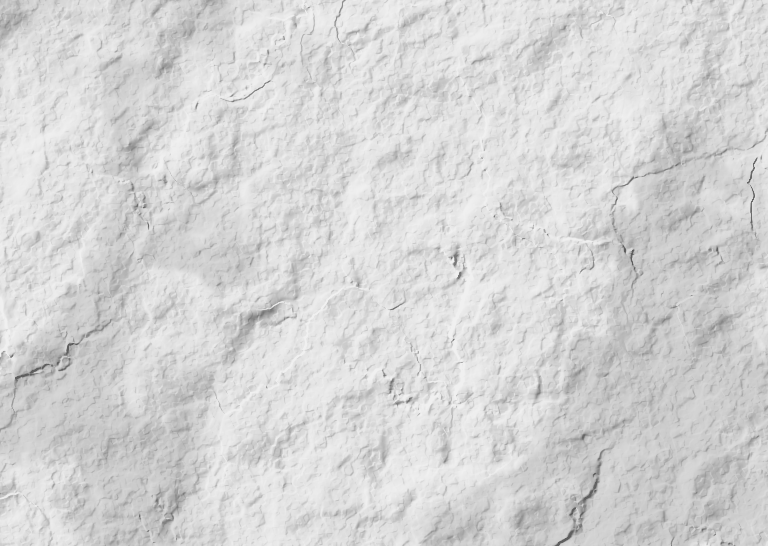
Give the GLSL for this texture, as a Shadertoy shader.

```glsl
// Pale chipped rock face with thin ledges, cracks and grey weathered patches.

vec3 hash3(vec2 cell) {
    vec3 q = fract(cell.xyx * vec3(0.1031, 0.1030, 0.0973));
    q += dot(q, q.yxz + 33.33);
    return fract((q.xxy + q.yzz) * q.zyx);
}

// Cellular noise: two random levels per cell; sharpness sets the blend at borders.
vec2 cellLevels(vec2 p, float sharpness) {
    vec2 base = floor(p), levels = vec2(0.0);
    float nearest = 8.0, total = 0.0;
    for (int y = -1; y <= 1; y++)
    for (int x = -1; x <= 1; x++) {
        vec2 cell = base + vec2(x, y);
        vec3 rnd = hash3(cell);
        vec2 toSeed = cell + rnd.xy - p;
        float d = dot(toSeed, toSeed);
        if (d < nearest) {
            float rescale = exp(sharpness * (d - nearest));
            levels *= rescale;
            total *= rescale;
            nearest = d;
        }
        float w = exp(sharpness * (nearest - d));
        levels += w * (vec2(rnd.z, fract(rnd.z * 57.0 + rnd.x)) - 0.5);
        total += w;
    }
    return levels / total;
}

// Layered cellular grain, from coarse chips to fine grit.
vec2 grain(vec2 p) {
    vec2 sum = vec2(0.0);
    float amp = 0.5;
    p *= 7.0;
    for (int i = 0; i < 5; i++) {
        sum += amp * cellLevels(p, 8.0);
        p = mat2(1.68, 1.26, -1.26, 1.68) * p + 17.3;
        amp *= 0.5;
    }
    return sum;
}

// Rock relief: grit plus broken plates whose ledges fade in and out.
float relief(vec2 p) {
    vec2 g = grain(p);
    vec2 warped = p + 0.17 * g + 0.03 * sin(p.yx * 9.0 + vec2(1.0, 4.0));
    float fadeLarge = smoothstep(-0.5, 0.9, sin(p.x * 7.0 + 2.0 * sin(p.y * 5.0)));
    float fadeSmall = smoothstep(-0.2, 1.0, sin(p.y * 11.0 + 3.0 * sin(p.x * 6.0 + 1.0)));
    float large = cellLevels(warped * vec2(3.6, 2.5) + 5.0, 90.0).x;
    float small = cellLevels(warped * vec2(10.0, 7.0) + 41.0, 45.0).x;
    return g.x + 0.45 * fadeLarge * large + 0.16 * fadeSmall * small;
}

void mainImage(out vec4 fragColor, in vec2 fragCoord) {
    vec2 p = fragCoord / iResolution.y;

    // Raking light from the upper left; lit slopes saturate early.
    vec2 toLight = 0.0013 * normalize(vec2(-1.0, 0.7));
    float slope = (relief(p - toLight) - relief(p + toLight)) / 0.0026;
    float light = 0.013 * slope;
    light = light > 0.0 ? 0.06 * (1.0 - exp(-8.0 * light)) : max(light, -0.42);

    // Grey weathering with ragged edges, leaning along the diagonal.
    vec2 g = grain(p * 1.4 + 9.0);
    vec2 leaning = vec2(p.x * 4.2 - p.y * 1.6, p.y * 2.4) + 0.5 * g;
    float patches = cellLevels(leaning + 23.0, 7.0).y + 0.45 * g.x;
    float stain = smoothstep(0.04, 0.34, patches);

    float tone = 0.885 + light - 0.095 * stain + 0.02 * g.y;
    fragColor = vec4(vec3(clamp(tone, 0.3, 0.94)), 1.0);
}
```
